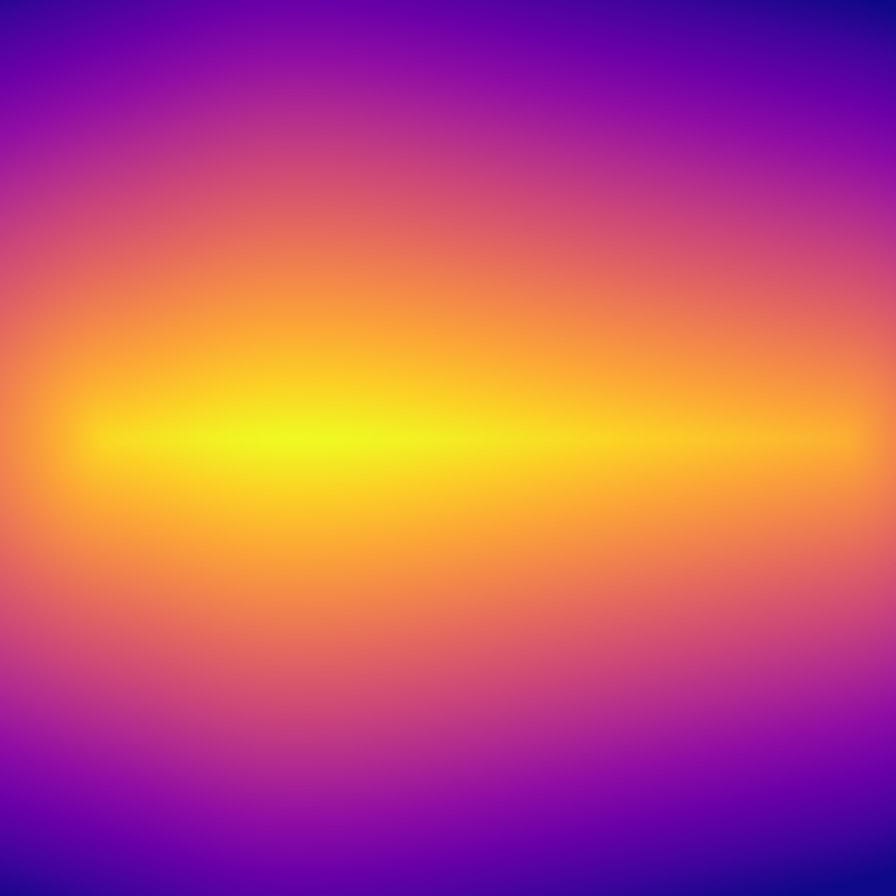
Give the GLSL for this background, as a three.js fragment shader.

```glsl
varying vec2 vUv;

// Layout of the glowing ridge
const float RIDGE_Y = 0.51;
const float RIDGE_START = 0.12;
const float RIDGE_END = 0.94;
const float PEAK_X = 0.33;

// Heat falloff
const float HEAT_SLOPE = 1.66;
const float RIDGE_SOFTNESS = 0.004;
const float LEFT_DROP = 0.11;
const float RIGHT_SLOPE = 0.35;
const float PEAK_ROUNDNESS = 0.12;

// Colour ramp, cold to hot in equal steps
const float RAMP_STEPS = 10.0;
const vec3 NAVY = vec3(0.050, 0.030, 0.528);
const vec3 INDIGO = vec3(0.255, 0.014, 0.615);
const vec3 VIOLET = vec3(0.418, 0.001, 0.658);
const vec3 PURPLE = vec3(0.563, 0.052, 0.642);
const vec3 MAGENTA = vec3(0.693, 0.165, 0.565);
const vec3 ROSE = vec3(0.798, 0.280, 0.470);
const vec3 CORAL = vec3(0.881, 0.393, 0.383);
const vec3 ORANGE = vec3(0.949, 0.518, 0.296);
const vec3 AMBER = vec3(0.988, 0.652, 0.211);
const vec3 GOLD = vec3(0.989, 0.810, 0.145);
const vec3 LEMON = vec3(0.940, 0.975, 0.131);

vec3 blendStop(vec3 base, vec3 next, float index, float heat) {
  return mix(base, next, clamp(heat * RAMP_STEPS - index, 0.0, 1.0));
}

vec3 heatColor(float heat) {
  vec3 color = blendStop(NAVY, INDIGO, 0.0, heat);
  color = blendStop(color, VIOLET, 1.0, heat);
  color = blendStop(color, PURPLE, 2.0, heat);
  color = blendStop(color, MAGENTA, 3.0, heat);
  color = blendStop(color, ROSE, 4.0, heat);
  color = blendStop(color, CORAL, 5.0, heat);
  color = blendStop(color, ORANGE, 6.0, heat);
  color = blendStop(color, AMBER, 7.0, heat);
  color = blendStop(color, GOLD, 8.0, heat);
  return blendStop(color, LEMON, 9.0, heat);
}

// Softened distance to the horizontal ridge segment
float ridgeDistance(vec2 p) {
  vec2 nearest = vec2(clamp(p.x, RIDGE_START, RIDGE_END), RIDGE_Y);
  vec2 offset = p - nearest;
  return sqrt(dot(offset, offset) + RIDGE_SOFTNESS * RIDGE_SOFTNESS) - RIDGE_SOFTNESS;
}

// Heat along the ridge: quick rise on the left, long decay on the right
float ridgeHeat(float x) {
  float leftLoss = LEFT_DROP * (1.0 - smoothstep(0.0, PEAK_X, x));
  float beyond = max(x - PEAK_X, 0.0);
  float rightLoss = RIGHT_SLOPE * (length(vec2(beyond, PEAK_ROUNDNESS)) - PEAK_ROUNDNESS);
  return 1.0 - leftLoss - rightLoss;
}

void main() {
  float heat = ridgeHeat(vUv.x) - HEAT_SLOPE * ridgeDistance(vUv);
  gl_FragColor = vec4(heatColor(clamp(heat, 0.0, 1.0)), 1.0);
}
```
